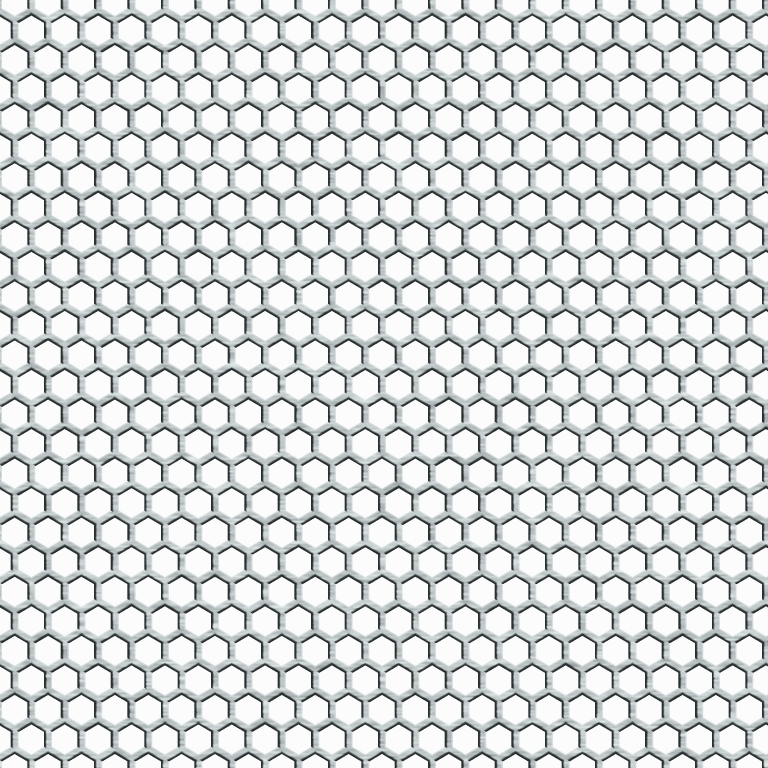
Reproduce this pattern procedurally as a Shadertoy shader.

```glsl
const float COLUMNS = 23.0;
const float ROWS = 26.0;              // even, so the staggered rows wrap
const float ROW_STEP = 0.8660254;     // row spacing in column widths
const vec2 GRID_SHIFT = vec2(-0.44, 0.03);
const float HOLE_RADIUS = 0.378;      // centre to flat side, in column widths
const float SHADOW_CORE = 0.035;
const float SHADOW_END = 0.095;
const float HIGHLIGHT_WIDTH = 0.06;
const float EDGE_WEAR = 0.03;
const vec2 LIGHT_AXIS = vec2(0.5, 0.85);
const vec2 LONG_STREAKS = vec2(36.0, 300.0);
const vec2 FINE_STREAKS = vec2(84.0, 430.0);
const vec3 HOLE_COLOR = vec3(0.99);
const vec3 STEEL_DARK = vec3(0.60, 0.63, 0.64);
const vec3 STEEL_LIGHT = vec3(0.90, 0.93, 0.93);
const vec3 SHADOW_COLOR = vec3(0.16, 0.18, 0.18);
const vec3 HIGHLIGHT_COLOR = vec3(0.92, 0.94, 0.94);
const int SAMPLES = 3;

float hash(vec2 p) {
    vec3 q = fract(vec3(p.xyx) * 0.1031);
    q += dot(q, q.yzx + 33.33);
    return fract((q.x + q.y) * q.z);
}

// Value noise that wraps over the unit square
float wrapNoise(vec2 uv, vec2 period) {
    vec2 p = uv * period;
    vec2 i = floor(p);
    vec2 f = p - i;
    f = f * f * (3.0 - 2.0 * f);
    vec2 a = mod(i, period);
    vec2 b = mod(i + 1.0, period);
    return mix(mix(hash(a), hash(vec2(b.x, a.y)), f.x),
               mix(hash(vec2(a.x, b.y)), hash(b), f.x), f.y);
}

// Offset from the nearest hexagon centre
vec2 hexOffset(vec2 p) {
    vec2 cell = vec2(1.0, 2.0 * ROW_STEP);
    vec2 a = mod(p, cell) - 0.5 * cell;
    vec2 b = mod(p - 0.5 * cell, cell) - 0.5 * cell;
    return dot(a, a) < dot(b, b) ? a : b;
}

// xy: outward normal of the nearest side, z: distance along it
vec3 nearestSide(vec2 p) {
    vec3 side = vec3(0.0);
    for (int k = 0; k < 3; k++) {
        float angle = radians(60.0) * float(k);
        vec2 axis = vec2(cos(angle), sin(angle));
        float along = dot(p, axis);
        if (abs(along) > side.z) side = vec3(axis * sign(along), abs(along));
    }
    return side;
}

vec3 meshColor(vec2 uv) {
    vec2 p = (uv * vec2(COLUMNS, ROWS) + GRID_SHIFT) * vec2(1.0, ROW_STEP);
    vec3 side = nearestSide(hexOffset(p));
    float depth = side.z - HOLE_RADIUS;
    if (depth < 0.0) return HOLE_COLOR;

    // Brushed steel
    float streak = mix(wrapNoise(uv, LONG_STREAKS), wrapNoise(uv, FINE_STREAKS), 0.5);
    vec3 steel = mix(STEEL_DARK, STEEL_LIGHT, streak);

    // Bevel: shaded above and right of each hole, bright on the other sides
    float worn = depth + (streak - 0.5) * EDGE_WEAR;
    float shadow = 1.0 - smoothstep(SHADOW_CORE, SHADOW_END, worn);
    float highlight = 0.7 * (1.0 - smoothstep(0.0, HIGHLIGHT_WIDTH, worn));
    return dot(side.xy, LIGHT_AXIS) > 0.0
        ? mix(steel, SHADOW_COLOR, shadow)
        : mix(steel, HIGHLIGHT_COLOR, highlight);
}

void mainImage(out vec4 fragColor, in vec2 fragCoord) {
    // Average a grid of samples for smooth edges
    vec3 color = vec3(0.0);
    for (int y = 0; y < SAMPLES; y++) {
        for (int x = 0; x < SAMPLES; x++) {
            vec2 jitter = (vec2(x, y) + 0.5) / float(SAMPLES) - 0.5;
            color += meshColor((fragCoord + jitter) / iResolution.xy);
        }
    }
    fragColor = vec4(color / float(SAMPLES * SAMPLES), 1.0);
}
```
